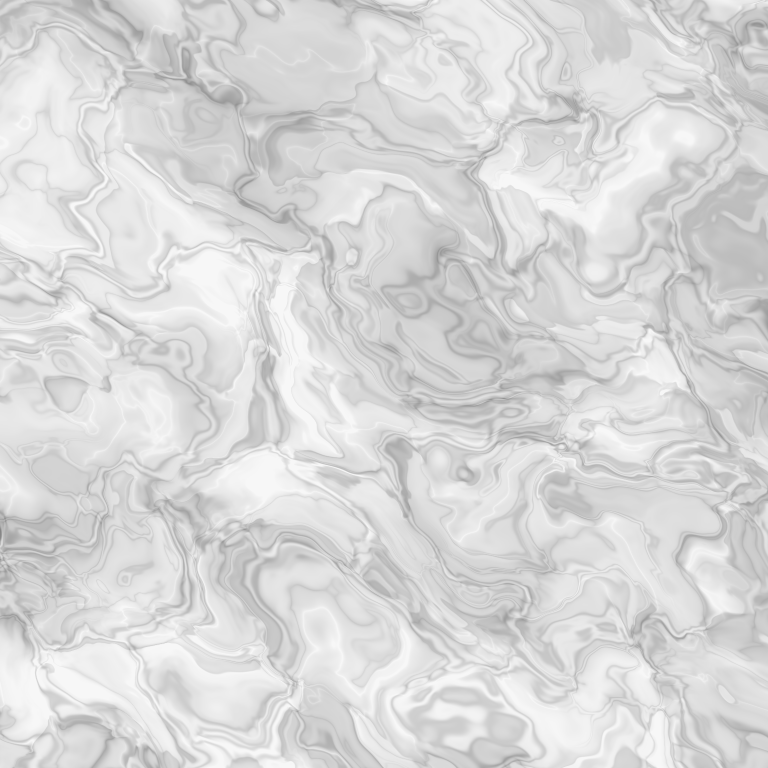
This texture is drawn by a Shadertoy shader. Its source:

```glsl
const vec2 GRAIN_DIRECTION = vec2(0.85, -0.53);
const vec2 GRAIN_STRETCH = vec2(0.78, 1.2);
const float LOBES_ACROSS = 5.0;
const float BASE_TONE = 0.925;
const int SAMPLES = 2;

vec2 hash2(vec2 p) {
    vec3 h = fract(p.xyx * vec3(0.1031, 0.1030, 0.0973));
    h += dot(h, h.yzx + 33.33);
    return fract((h.xx + h.yz) * h.zy);
}

float gradientAt(vec2 cell, vec2 offset) {
    float angle = 6.2832 * hash2(cell).x;
    return dot(vec2(cos(angle), sin(angle)), offset);
}

float noise(vec2 p) {
    vec2 i = floor(p), f = fract(p);
    vec2 u = f * f * f * (f * (f * 6.0 - 15.0) + 10.0);
    vec2 e = vec2(1, 0);
    float low = mix(gradientAt(i, f), gradientAt(i + e, f - e), u.x);
    float high = mix(gradientAt(i + e.yx, f - e.yx), gradientAt(i + 1.0, f - 1.0), u.x);
    return mix(low, high, u.y);
}

float fbm(vec2 p, int octaves) {
    float sum = 0.0, weight = 1.0;
    for (int i = 0; i < octaves; i++) {
        sum += weight * noise(p);
        p = mat2(1.6, 1.2, -1.2, 1.6) * p + 7.3;
        weight *= 0.5;
    }
    return sum;
}

vec2 warp(vec2 p, float frequency, float amount, float seed) {
    vec2 q = p * frequency + seed;
    return p + amount * vec2(fbm(q, 4), fbm(q + vec2(31.7, 12.4), 4));
}

// Gap between the two nearest cell centres: zero on a cell border
float cellBorder(vec2 p) {
    vec2 i = floor(p), f = fract(p);
    float nearest = 8.0, second = 8.0;
    for (int y = -1; y <= 1; y++)
    for (int x = -1; x <= 1; x++) {
        vec2 cell = vec2(x, y);
        float d = length(cell + hash2(i + cell) - f);
        second = min(second, max(nearest, d));
        nearest = min(nearest, d);
    }
    return second - nearest;
}

float vein(float field, float width) {
    return exp(-abs(field) / width);
}

// Pale seam, thin dark outline and a soft shadow fading into the cell
float rimTone(float border, float shadow, float outline, float seam) {
    float line = (border - 0.085) / 0.032;
    return seam * smoothstep(0.07, 0.0, border)
         - outline * exp(-line * line)
         - shadow * exp(-border * 6.0);
}

// Slow darkening that ends in a crisp edge
float bandShade(float field) {
    float band = fract(field);
    return pow(band, 4.0) * smoothstep(1.0, 0.93, band);
}

float marble(vec2 uv) {
    vec2 across = vec2(-GRAIN_DIRECTION.y, GRAIN_DIRECTION.x);
    vec2 p = vec2(dot(uv, GRAIN_DIRECTION), dot(uv, across));
    p = p * GRAIN_STRETCH * LOBES_ACROSS + 20.0;

    vec2 flow = warp(p, 0.7, 0.85, 3.0);
    vec2 curl = warp(flow, 1.9, 0.3, 17.0);

    // Cloudy body
    float clouds = fbm(flow * 0.65 + 40.0, 5);
    float haze = fbm(curl * 1.8 + 5.0, 4);
    float tone = BASE_TONE + 0.12 * clouds + 0.05 * haze;

    // Large lobes, with clusters of small bubbles between them
    tone += rimTone(cellBorder(curl * 0.9), 0.11, 0.08, 0.09);
    float cluster = smoothstep(-0.1, 0.3, noise(p * 0.8 + 60.0));
    tone += cluster * rimTone(cellBorder(curl * 2.3 + 9.0), 0.07, 0.06, 0.06);

    // Layered edges, dark veins and pale streaks
    tone -= 0.13 * bandShade(1.6 * fbm(curl * 0.8 + 71.0, 4));
    tone -= 0.09 * vein(fbm(curl * 1.1 + 83.0, 3), 0.035);
    tone += 0.06 * vein(fbm(curl * 1.5 + 95.0, 3), 0.045);
    return clamp(tone, 0.5, 0.97);
}

void mainImage(out vec4 fragColor, in vec2 fragCoord) {
    float tone = 0.0;
    for (int y = 0; y < SAMPLES; y++)
    for (int x = 0; x < SAMPLES; x++) {
        vec2 jitter = (vec2(x, y) + 0.5) / float(SAMPLES) - 0.5;
        tone += marble((fragCoord + jitter) / iResolution.y);
    }
    fragColor = vec4(vec3(tone / float(SAMPLES * SAMPLES)), 1.0);
}
```
